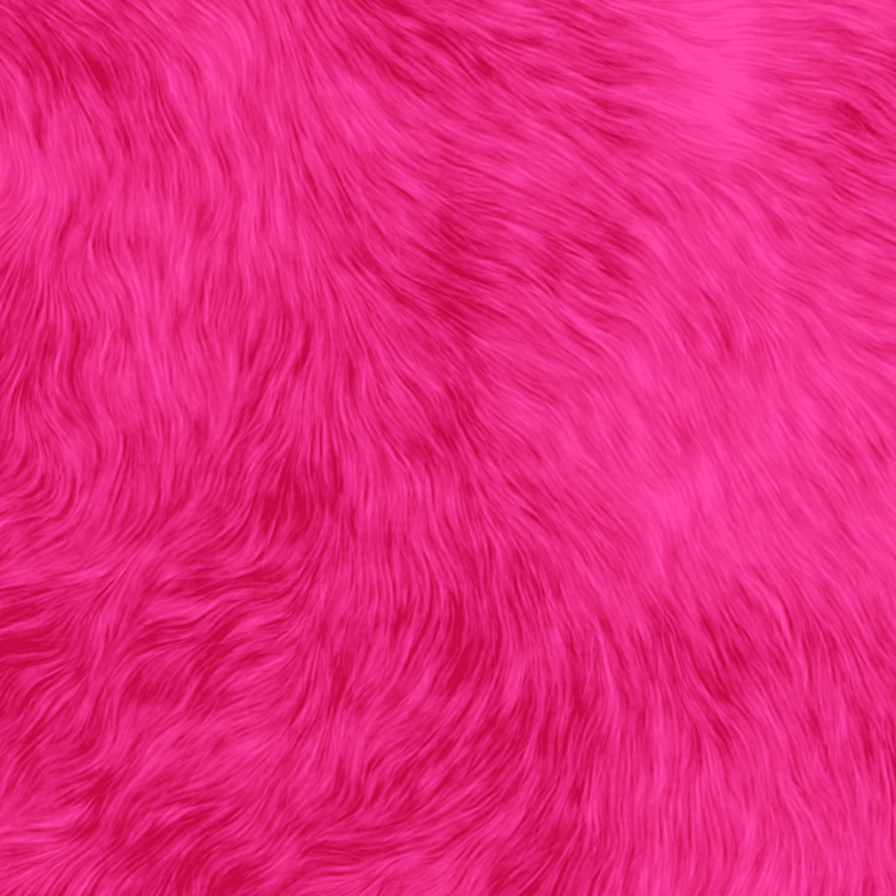
A Shadertoy shader for this texture:

```glsl
#define FLOW_STEPS 30
#define FLOW_STEP 0.0021
#define FIBRE_FREQ 185.0
#define CLUMP_FREQ 52.0
#define FIBRE_GAIN 2.0
#define CLUMP_GAIN 1.05
#define HAIR_LAYERS 14
#define HAIR_CELLS 20.0
#define HAIR_WIDTH 0.0014
#define HAIR_GAIN 0.3

const vec3 DEEP_PINK  = vec3(0.78, 0.04, 0.28);
const vec3 MID_PINK   = vec3(0.92, 0.16, 0.505);
const vec3 LIGHT_PINK = vec3(1.00, 0.28, 0.66);

vec2 hash22(vec2 p) {
    vec3 q = fract(p.xyx * vec3(0.1031, 0.1030, 0.0973));
    q += dot(q, q.yzx + 33.33);
    return fract((q.xx + q.yz) * q.zy);
}

vec2 gradientAt(vec2 cell) {
    return hash22(cell) * 2.0 - 1.0;
}

float gradientNoise(vec2 p) {
    vec2 i = floor(p), f = p - i;
    vec2 u = f * f * f * (f * (f * 6.0 - 15.0) + 10.0);
    vec2 e = vec2(1.0, 0.0);
    float low  = mix(dot(gradientAt(i), f), dot(gradientAt(i + e), f - e), u.x);
    float high = mix(dot(gradientAt(i + e.yx), f - e.yx),
                     dot(gradientAt(i + e.xx), f - e.xx), u.x);
    return mix(low, high, u.y);
}

// Combing direction: a broad sweep across the pelt, disturbed by tufts
vec2 furDirection(vec2 p) {
    float sweep = smoothstep(-0.1, 0.65, p.x + 0.9 * (p.y - 0.5));
    float angle = mix(-2.4, -0.95, sweep);
    angle += 1.3 * (p.y - 0.42) * smoothstep(0.3, 0.8, p.x);
    float ruffle = mix(1.2, 0.6, sweep);
    angle += ruffle * (1.4 * gradientNoise(p * 4.0 + 7.3)
                     + 1.2 * gradientNoise(p * 13.0 + 31.7));
    return vec2(cos(angle), sin(angle));
}

// Noise smeared along the combing direction: x = fine fibres, y = clumps
vec2 smearedFur(vec2 p) {
    vec2 sum = vec2(0.0);
    float total = 0.0;
    for (int i = 0; i < FLOW_STEPS; i++) {
        float weight = 1.0 - float(i) / float(FLOW_STEPS);
        sum += weight * vec2(gradientNoise(p * FIBRE_FREQ),
                             gradientNoise(p * CLUMP_FREQ + 53.1));
        total += weight;
        p += furDirection(p) * FLOW_STEP;
    }
    return sum / total;
}

// Loose tapered hairs, one per jittered cell; returns signed tone
float looseHairs(vec2 p) {
    float tone = 0.0;
    for (int layer = 0; layer < HAIR_LAYERS; layer++) {
        vec2 offset = vec2(17.37, 29.61) * float(layer);
        vec2 home = floor(p * HAIR_CELLS + offset);
        for (int k = 0; k < 9; k++) {
            vec2 cell = home + vec2(k % 3 - 1, k / 3 - 1);
            vec2 jitter = hash22(cell);
            vec2 traits = hash22(cell + 91.7);
            vec2 centre = (cell + jitter - offset) / HAIR_CELLS;
            vec2 along = furDirection(centre);
            vec2 d = p - centre;
            vec2 q = vec2(dot(d, along), dot(d, vec2(-along.y, along.x)));
            float halfLength = mix(0.4, 0.95, traits.x) / HAIR_CELLS;
            float s = q.x / halfLength;
            float bend = (traits.y - 0.5) * 10.0;
            float lean = (jitter.x - 0.5) * 0.7;
            float across = q.y - bend * q.x * q.x - lean * q.x;
            float taper = smoothstep(1.0, 0.2, abs(s));
            float width = HAIR_WIDTH * mix(0.6, 1.0, taper);
            float cover = taper * exp(-across * across / (width * width));
            float shade = fract(traits.x * 7.0 + jitter.y * 3.0) - 0.45;
            tone = mix(tone, shade * 1.6, cover * 0.8);
        }
    }
    return tone;
}

// Soft light and shadow over the folds of the pelt
float broadLight(vec2 p) {
    float side = smoothstep(-0.3, 0.4, 0.8 * p.x + 0.6 * p.y - 0.75);
    return 0.36 + 0.28 * side + 0.46 * gradientNoise(p * 3.2 + 11.9)
         + 0.4 * gradientNoise(p * 7.5 + 3.4)
         + 0.25 * gradientNoise(p * 17.0 + 23.8);
}

vec3 furColour(float tone) {
    return tone < 0.5 ? mix(DEEP_PINK, MID_PINK, tone * 2.0)
                      : mix(MID_PINK, LIGHT_PINK, tone * 2.0 - 1.0);
}

void mainImage(out vec4 fragColor, in vec2 fragCoord) {
    vec2 p = fragCoord / iResolution.y;
    float light = broadLight(p);
    vec2 fur = smearedFur(p);
    float detail = FIBRE_GAIN * fur.x + CLUMP_GAIN * fur.y + HAIR_GAIN * looseHairs(p);
    float contrast = mix(1.15, 0.7, smoothstep(0.3, 0.9, light));
    float tone = clamp(light + contrast * detail, 0.0, 1.0);
    fragColor = vec4(furColour(tone), 1.0);
}
```
